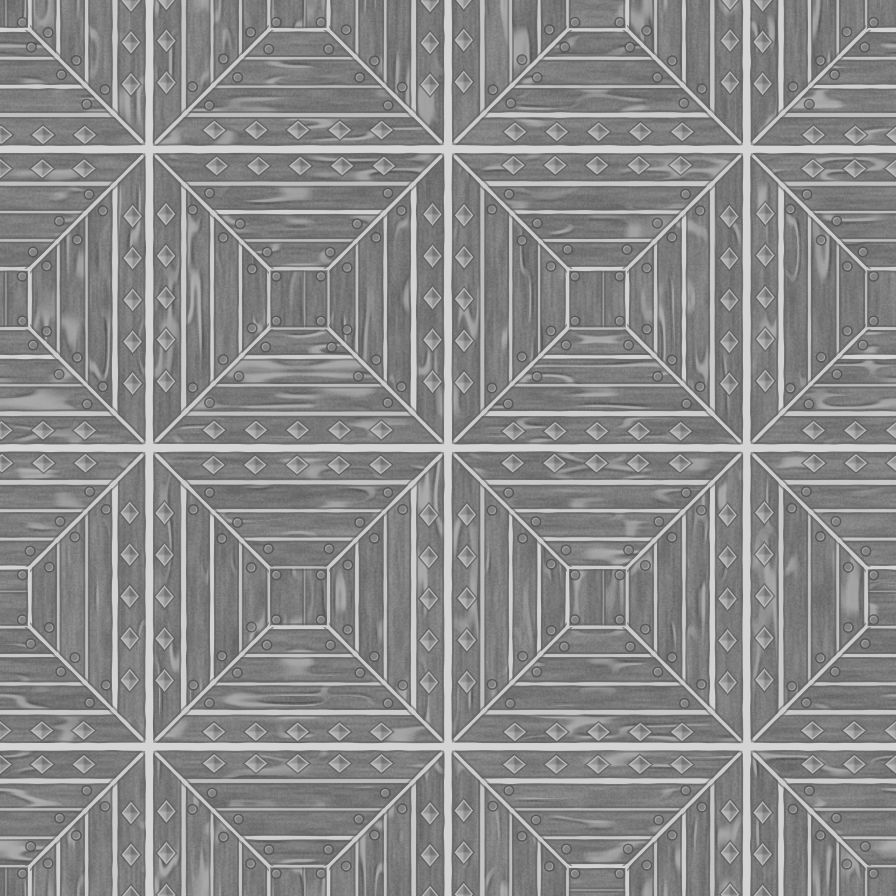
This texture map is drawn by a Shadertoy shader. Its source:

```glsl
// Grey wooden coffer panels: concentric mitred planks with diamond studs and nails.

const float REPEATS = 3.0;
const float CORE = 0.1;          // half size of the central square
const float PLANK = 0.095;       // width of an inner plank
const float STUD_STEP = 0.14;

float hash(vec2 p) {
    vec3 h = fract(vec3(p.xyx) * 0.1031);
    h += dot(h, h.yzx + 33.33);
    return fract((h.x + h.y) * h.z);
}

float noise(vec2 p) {
    vec2 i = floor(p), f = fract(p);
    f = f * f * (3.0 - 2.0 * f);
    return mix(mix(hash(i), hash(i + vec2(1, 0)), f.x),
               mix(hash(i + vec2(0, 1)), hash(i + vec2(1, 1)), f.x), f.y);
}

// Coverage of a soft line with the given half width
float line(float dist, float halfWidth, float soft) {
    return 1.0 - smoothstep(halfWidth - 0.5 * soft, halfWidth + 0.5 * soft, abs(dist));
}

// Tapered splits that follow the grain
float crack(vec2 p, vec2 seed) {
    float contour = abs(noise(p * vec2(6.0, 29.0) + seed) - 0.5);
    float taper = smoothstep(0.42, 0.85, noise(p * vec2(9.0, 14.0) + seed.yx + 7.0));
    return taper * (1.0 - smoothstep(0.03, 0.05 + 0.12 * taper, contour));
}

float wood(vec2 p, vec2 seed) {
    float fibre = noise(p * vec2(14.0, 125.0) + seed) - 0.5;
    float band = noise(p * vec2(5.0, 42.0) + seed.yx) - 0.5;
    float speck = noise(p * 210.0 + seed) - 0.5;
    float tone = 0.48 + 0.075 * fibre + 0.06 * band + 0.06 * speck;
    tone -= 0.09 * crack(p + vec2(0.0, 0.009), seed);
    return mix(tone, 0.71, 0.8 * crack(p, seed));
}

// Faceted pyramid stud; size is its half extent on each axis
float stud(float tone, vec2 p, vec2 size, float soft) {
    float dist = (abs(p.x) / size.x + abs(p.y) / size.y - 1.0) * 0.021;
    vec2 facet = clamp(p / 0.004, -1.0, 1.0);
    float face = 0.55 - 0.06 * facet.x - 0.06 * facet.y + 2.0 * abs(p.x);
    tone = mix(tone, 0.36, 0.7 * line(dist - 0.004, 0.003, soft));
    tone = mix(tone, face, 1.0 - smoothstep(-0.5 * soft, 0.5 * soft, dist));
    return mix(tone, 0.76, 0.85 * line(dist, 0.0022, soft));
}

float nail(float tone, vec2 p, float soft) {
    float r = length(p);
    tone = mix(tone, 0.51, 1.0 - smoothstep(0.012, 0.016, r));
    tone = mix(tone, 0.32, 0.8 * line(r - 0.016, 0.0025, soft));
    float glint = 0.35 + 0.35 * clamp((p.y - p.x) / 0.016, -1.0, 1.0);
    return mix(tone, 0.7, glint * line(r - 0.011, 0.002, soft));
}

// Bright gap with a dark bevel on both sides
float gap(float tone, float dist, float halfWidth, float level, float soft) {
    tone = mix(tone, 0.38, 0.6 * line(abs(dist) - halfWidth - 0.004, 0.003, soft));
    return mix(tone, level, line(dist, halfWidth, soft));
}

float panel(vec2 q, vec2 tile, float soft) {
    // Fold into four mitred sides: along and across the planks
    bool level = abs(q.y) > abs(q.x);
    float d = max(abs(q.x), abs(q.y));
    float along = level ? q.x : q.y;
    float outward = level ? sign(q.y) : sign(q.x);
    float side = (level ? 2.0 : 0.0) + step(0.0, outward);
    float ring = clamp(floor((d - CORE) / PLANK), -1.0, 3.0);
    vec2 sideId = tile * 17.0 + vec2(side * 5.0, side * 3.0);
    vec2 seed = sideId + 41.0 * (ring + 2.0);
    vec2 jitter = vec2(hash(seed), hash(seed + 9.0)) - 0.5;

    // Boards
    bool coreLevel = hash(tile + 61.0) > 0.6;
    vec2 coreAxes = coreLevel ? q : q.yx;
    bool inCore = d < CORE;
    vec2 grain = inCore ? coreAxes : vec2(along, d);
    float tone = wood(grain + 3.0, inCore ? tile * 23.0 : seed);
    tone += 0.03 * (hash(seed + 4.0) - 0.5);
    if (inCore) tone = gap(tone, coreAxes.y - 0.02, 0.002, 0.62, soft);

    // Nails beside the mitres and in the core corners
    if (inCore) tone = nail(tone, (abs(q) - 0.075) * sign(q), soft);
    else if (ring < 3.0) {
        float c = CORE + ring * PLANK + 0.06;
        vec2 n = vec2(abs(along) - c + 0.055, d - c) + 0.012 * jitter;
        tone = nail(tone, n * vec2(sign(along), outward), soft);
    }

    // Studs on the outer frame
    if (ring > 2.5) {
        float a = along - STUD_STEP * clamp(round(along / STUD_STEP), -2.0, 2.0);
        vec2 s = vec2(a + 0.012 * jitter.x, (d - 0.443 + 0.018 * jitter.y) * outward);
        vec2 size = vec2(0.034, 0.028);
        tone = level ? stud(tone, s, size, soft) : stud(tone, s.yx, size.yx, soft);
    }

    // Gaps between planks, then mitres, then the frame joint
    float wear = noise(q * 24.0 + tile * 31.0);
    for (int k = 0; k < 4; k++) {
        float vary = hash(sideId + float(k) * 13.0);
        float halfWidth = (k == 3 ? 0.006 : 0.0035) + 0.003 * vary * (0.5 + wear);
        tone = gap(tone, d - CORE - PLANK * float(k), halfWidth, 0.73 + 0.1 * vary, soft);
    }
    float mitre = (abs(q.x) - abs(q.y)) * 0.7071;
    if (!inCore) tone = gap(tone, mitre, 0.0045 + 0.002 * wear, 0.8, soft);
    return gap(tone, 0.5 - d, 0.011 + 0.003 * wear, 0.83, soft);
}

void mainImage(out vec4 fragColor, in vec2 fragCoord) {
    vec2 p = fragCoord / iResolution.xy * REPEATS;
    vec2 cell = round(p);
    float soft = max(REPEATS / iResolution.y, 0.004);
    float tone = panel(p - cell, mod(cell, REPEATS), soft);
    fragColor = vec4(vec3(tone), 1.0);
}
```
